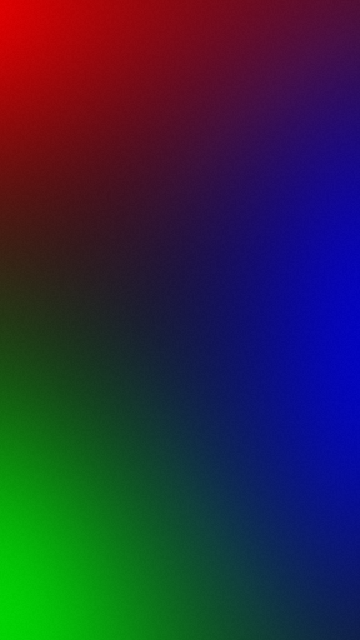
This background is drawn by a Shadertoy shader. Its source:

```glsl
#define RED_LIGHT 0.87
#define GREEN_LIGHT 0.82
#define BLUE_LIGHT 0.73
#define BLUE_HEIGHT 0.465
#define AMBIENT 0.08
#define GRAIN_AMOUNT 0.016
#define GRAIN_CELLS vec2(288.0, 512.0)

// Glow fading by its own rate and curve on each axis;
// bend narrows the glow away from both axes.
float glow(vec2 offset, vec2 rate, vec2 curve, float bend) {
    vec2 d = abs(offset);
    return exp(-dot(rate, pow(d, curve)) - bend * d.x * d.y);
}

// One random value per grain cell
float cellHash(vec2 cell) {
    vec3 p = fract(cell.xyx * 0.1031);
    p += dot(p, p.yzx + 33.33);
    return fract((p.x + p.y) * p.z);
}

void mainImage(out vec4 fragColor, in vec2 fragCoord) {
    vec2 uv = fragCoord / iResolution.xy;

    // Coloured lights: top left, bottom left and right edge
    float red = RED_LIGHT * glow(uv - vec2(0.0, 1.0),
        vec2(1.21, 8.05), vec2(1.1, 1.7), 3.0 * uv.x);
    float green = GREEN_LIGHT * glow(uv,
        vec2(2.53, 7.6), vec2(1.7, 2.2), 3.0);
    float blue = BLUE_LIGHT * glow(uv - vec2(1.0, BLUE_HEIGHT),
        vec2(3.9, 6.25), vec2(1.6, 2.2), 0.0);
    vec3 color = vec3(red, green, blue);

    // Grey ambient light where no single colour dominates
    float strongest = max(red, max(green, blue));
    color += AMBIENT * (1.0 - strongest / RED_LIGHT);

    // Fine film grain
    color += GRAIN_AMOUNT * (cellHash(floor(uv * GRAIN_CELLS)) - 0.5);

    fragColor = vec4(clamp(color, 0.0, 1.0), 1.0);
}
```
